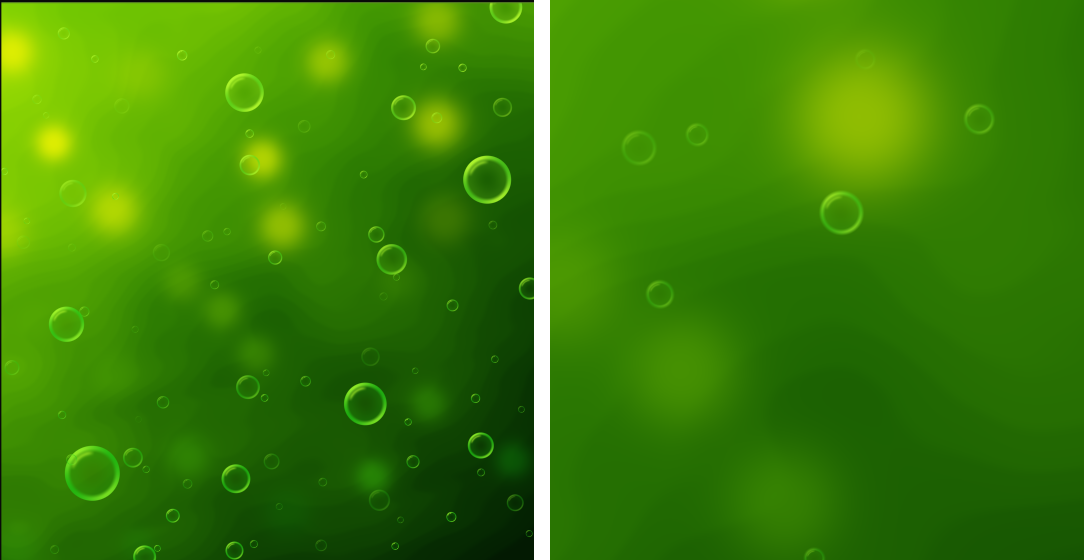
Left, the full canvas; right, a detail of the centre.
This background is drawn by a Shadertoy shader. Its source:

```glsl
const int GLOWS = 24;
const int BUBBLES = 84;
const float GLOW_MIN = 0.028, GLOW_MAX = 0.047;
const float BUBBLE_MIN = 0.005, BUBBLE_MEDIUM = 0.026, BUBBLE_LARGE = 0.018;
const float MEDIUM_DECAY = 22.0, LARGE_DECAY = 3.0;
const float SOFT_EDGE = 0.0013;
const float CLOUD_DEPTH = 0.32, STREAK_DEPTH = 0.04;
const float TONE_STEPS = 30.0, TONE_STEP_SHARE = 0.6;
const float CONTRAST = 1.14, DARKEN = 0.025;
// Light level in the corners: top left, top right, bottom left, bottom right
const vec4 CORNER_LIGHT = vec4(1.02, 0.53, 0.36, 0.04);
const vec3 YELLOW = vec3(0.90, 0.94, 0.0);
const vec3 LIME = vec3(0.42, 0.76, 0.0);
const vec3 EMERALD = vec3(0.04, 0.66, 0.06);
const vec3 RIM_GREEN = vec3(0.12, 0.78, 0.08);
const vec3 RIM_LIGHT = vec3(0.70, 0.98, 0.18);
const vec3 FRAME_DARK = vec3(0.03, 0.04, 0.03);
const vec3 FRAME_LINE = vec3(0.38, 0.54, 0.18);
const vec2 HIGHLIGHT_DIR = vec2(-0.6, 0.8);
const vec2 SPREAD = vec2(0.7549, 0.5698);

float hash(vec2 p) {
    return fract(sin(dot(p, vec2(127.1, 311.7))) * 43758.5453);
}

float noise(vec2 p) {
    vec2 cell = floor(p), f = fract(p);
    f = f * f * f * (f * (f * 6.0 - 15.0) + 10.0);
    float low = mix(hash(cell), hash(cell + vec2(1, 0)), f.x);
    float high = mix(hash(cell + vec2(0, 1)), hash(cell + vec2(1, 1)), f.x);
    return mix(low, high, f.y);
}

float clouds(vec2 p) {
    return 0.6 * noise(p) + 0.28 * noise(p * 2.1 + 7.3) + 0.12 * noise(p * 4.3 + 3.1);
}

// Evenly spread yet irregular position in the unit square
vec2 scatter(float id, float seed) {
    vec2 jitter = vec2(hash(vec2(id, seed)), hash(vec2(id, seed + 4.0)));
    return fract(SPREAD * id + 0.12 * jitter + seed * 0.137);
}

// Faint contour steps with softened borders
float terrace(float tone) {
    float scaled = tone * TONE_STEPS;
    float stepped = floor(scaled) + smoothstep(0.35, 0.65, fract(scaled));
    return mix(scaled, stepped, TONE_STEP_SHARE) / TONE_STEPS;
}

vec3 backdrop(vec2 p, vec2 uv) {
    vec2 sides = mix(CORNER_LIGHT.zw, CORNER_LIGHT.xy, uv.y);
    float light = mix(sides.x, sides.y, uv.x);
    float cloud = clouds(p * 3.2 + 1.7) - 0.5;
    vec2 along = vec2(p.x + 0.3 * p.y, p.y - 0.3 * p.x);
    float streak = noise(along * vec2(4.0, 24.0)) - 0.5;
    light += CLOUD_DEPTH * cloud * (0.35 + 0.65 * smoothstep(0.0, 0.5, light));
    light += STREAK_DEPTH * streak * (1.0 - uv.y);
    light = (light - 0.5) * CONTRAST + 0.5 - DARKEN;
    light = terrace(clamp(light, 0.0, 1.0));
    float red = 0.01 + 0.57 * pow(light, 1.4);
    float green = 0.10 + light - 0.25 * light * light;
    return vec3(red + 0.12 * min(cloud, 0.0) * light, green, 0.006);
}

vec3 addGlows(vec3 col, vec2 p, float aspect) {
    for (int i = 0; i < GLOWS; i++) {
        float id = float(i);
        vec2 spot = scatter(id, 3.0);
        float radius = mix(GLOW_MIN, GLOW_MAX, hash(vec2(id, 11.0)));
        float chance = hash(vec2(id, 17.0));
        float strength = mix(0.12, 1.0, pow(chance, 1.5)) * mix(0.6, 1.0, smoothstep(0.2, 0.7, spot.y));
        vec3 tint = mix(EMERALD, LIME, smoothstep(0.1, 0.45, spot.y + 0.3 * chance - 0.2 * spot.x));
        tint = mix(tint, YELLOW, smoothstep(0.45, 0.75, spot.y + 0.15 * chance));
        float d = length(p - spot * vec2(aspect, 1.0)) / radius;
        float glow = 0.75 * exp(-pow(d, 2.6)) + 0.25 * exp(-0.6 * d * d);
        col = mix(col, max(col, tint), strength * glow);
    }
    return col;
}

vec3 addBubble(vec3 col, vec2 q, float radius, float strength, float warmth) {
    float dist = length(q);
    float d = dist / radius;
    float inside = 1.0 - smoothstep(-SOFT_EDGE, SOFT_EDGE, dist - radius);
    float facing = dot(q / max(dist, 1e-5), HIGHLIGHT_DIR);

    // Rim, brightest towards and away from the light
    float rim = smoothstep(0.74, 0.93, d) * inside;
    float lit = facing * facing * mix(0.8, 1.0, step(0.0, facing));
    vec3 rimColor = mix(RIM_GREEN, RIM_LIGHT, clamp(lit * 0.8 + warmth * 0.45, 0.0, 1.0));

    // Thin tint within and a curved reflection near the top
    float body = inside * smoothstep(0.0, 1.0, d) * 0.2;
    float arc = exp(-pow((d - 0.74) / 0.08, 2.0)) * smoothstep(0.70, 0.95, facing);
    col = mix(col, mix(RIM_GREEN, RIM_LIGHT, warmth), strength * body);
    col = mix(col, rimColor, strength * rim * (0.72 + 0.28 * lit));
    return mix(col, RIM_LIGHT, strength * arc * inside * 0.6);
}

void mainImage(out vec4 fragColor, in vec2 fragCoord) {
    vec2 uv = fragCoord / iResolution.xy;
    vec2 p = fragCoord / iResolution.y;
    float aspect = iResolution.x / iResolution.y;
    vec3 col = addGlows(backdrop(p, uv), p, aspect);

    // Few large bubbles, many small and fainter ones
    for (int i = 0; i < BUBBLES; i++) {
        float id = float(i);
        vec2 spot = scatter(id, 8.0);
        spot.y = pow(spot.y, 1.2);
        float radius = BUBBLE_MIN + BUBBLE_MEDIUM * exp(-id / MEDIUM_DECAY) + BUBBLE_LARGE * exp(-id / LARGE_DECAY);
        float strength = mix(0.1, 0.9, hash(vec2(id, 23.0)));
        strength = mix(strength, 0.95, smoothstep(0.018, 0.032, radius));
        float warmth = smoothstep(0.2, 0.95, spot.y);
        col = addBubble(col, p - spot * vec2(aspect, 1.0), radius, strength, warmth);
    }

    // Dark frame along the top and left
    float fromTop = 1.0 - p.y;
    col = mix(col, FRAME_LINE, 0.8 * (1.0 - smoothstep(0.005, 0.007, fromTop)));
    col = mix(col, FRAME_DARK, 1.0 - smoothstep(0.003, 0.005, fromTop));
    col = mix(col, FRAME_DARK, 1.0 - smoothstep(0.0015, 0.0035, p.x));
    fragColor = vec4(clamp(col, 0.0, 1.0), 1.0);
}
```
